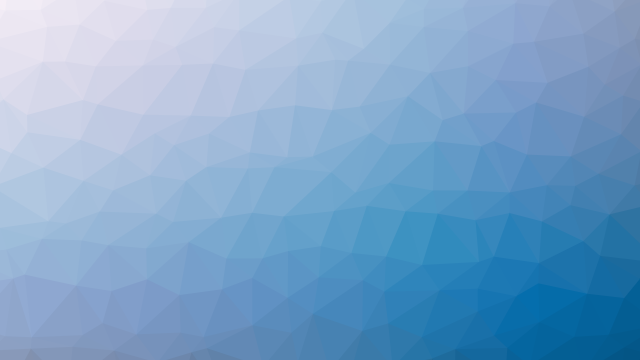
Reproduce this background procedurally as a WebGL 2 fragment shader.

```glsl
#version 300 es
precision highp float;
// Low-poly triangle mesh shaded from pale lilac (top left) to deep blue (bottom right).

#define CELL 0.1          // mesh spacing, in canvas heights
#define JITTER 0.75       // vertex scatter, below 1.0 keeps the mesh valid
#define RAMP_START 0.65   // ramp position at the left and top edges
#define RAMP_SPAN_X 6.6   // ramp steps crossed from left to right
#define RAMP_SPAN_Y 6.45  // ramp steps crossed from top to bottom
#define GAMMA 2.2

uniform vec2 u_resolution;
out vec4 fragColor;

const vec3 RAMP[9] = vec3[9](
  vec3(1.0, 0.97, 0.985), vec3(0.925, 0.906, 0.95), vec3(0.816, 0.82, 0.902),
  vec3(0.65, 0.74, 0.86), vec3(0.455, 0.663, 0.812), vec3(0.212, 0.565, 0.753),
  vec3(0.02, 0.44, 0.69), vec3(0.016, 0.353, 0.553), vec3(0.008, 0.22, 0.345));

// Linear RGB to CIE XYZ
const mat3 RGB_TO_XYZ = mat3(
  0.4124, 0.2126, 0.0193,
  0.3576, 0.7152, 0.1192,
  0.1805, 0.0722, 0.9505);

// Cube-rooted XYZ blends evenly to the eye, as Lab does
vec3 toPerceptual(vec3 rgb) {
  return pow(RGB_TO_XYZ * pow(rgb, vec3(GAMMA)), vec3(1.0 / 3.0));
}

vec3 fromPerceptual(vec3 v) {
  vec3 linearRgb = inverse(RGB_TO_XYZ) * (v * v * v);
  return pow(clamp(linearRgb, 0.0, 1.0), vec3(1.0 / GAMMA));
}

vec3 rampAt(float t) {
  t = clamp(t, 0.0, 7.999);
  int i = int(t);
  return mix(toPerceptual(RAMP[i]), toPerceptual(RAMP[i + 1]), fract(t));
}

// Equal blend of a horizontal and a vertical ramp; uv runs from 0 to 1
vec3 shade(vec2 uv) {
  vec3 across = rampAt(RAMP_START + RAMP_SPAN_X * uv.x);
  vec3 down = rampAt(RAMP_START + RAMP_SPAN_Y * (1.0 - uv.y));
  return fromPerceptual(0.5 * (across + down));
}

vec2 hash22(vec2 p) {
  vec3 q = fract(p.xyx * vec3(0.1031, 0.1030, 0.0973));
  q += dot(q, q.yzx + 33.33);
  return fract((q.xx + q.yz) * q.zy);
}

vec2 meshVertex(vec2 id) {
  return id + JITTER * (hash22(id + 57.0) - 0.5);
}

float cross2(vec2 a, vec2 b) { return a.x * b.y - a.y * b.x; }

// Signed distance from p to the line a-b, positive on its left
float edgeDistance(vec2 p, vec2 a, vec2 b) {
  return cross2(normalize(b - a), p - a);
}

// Adds one flat counter-clockwise triangle, weighted by its pixel coverage
void addTriangle(vec2 p, vec2 a, vec2 b, vec2 c, float pixel, inout vec4 sum) {
  float d = min(edgeDistance(p, a, b),
            min(edgeDistance(p, b, c), edgeDistance(p, c, a)));
  float coverage = clamp(d / pixel + 0.5, 0.0, 1.0);
  if (coverage > 0.0) {
    vec2 middle = (a + b + c) / 3.0 * CELL;
    vec2 uv = middle * vec2(u_resolution.y / u_resolution.x, 1.0);
    sum += coverage * vec4(shade(uv), 1.0);
  }
}

// True if diagonal a-c suits the quad: angles at b and d total under 180 degrees
bool splitsAlongAC(vec2 a, vec2 b, vec2 c, vec2 d) {
  float sinB = cross2(c - b, a - b), cosB = dot(c - b, a - b);
  float sinD = cross2(a - d, c - d), cosD = dot(a - d, c - d);
  return sinB * cosD + cosB * sinD > 0.0;
}

void main() {
  vec2 p = gl_FragCoord.xy / u_resolution.y / CELL;
  float pixel = 1.0 / (u_resolution.y * CELL);
  vec4 sum = vec4(0.0);

  // Jittered corners may reach into neighbouring cells, so visit all nine quads
  for (int y = -1; y <= 1; y++) {
    for (int x = -1; x <= 1; x++) {
      vec2 id = floor(p) + vec2(x, y);
      vec2 a = meshVertex(id);
      vec2 b = meshVertex(id + vec2(1.0, 0.0));
      vec2 c = meshVertex(id + vec2(1.0, 1.0));
      vec2 d = meshVertex(id + vec2(0.0, 1.0));
      if (splitsAlongAC(a, b, c, d)) {
        addTriangle(p, a, b, c, pixel, sum);
        addTriangle(p, a, c, d, pixel, sum);
      } else {
        addTriangle(p, a, b, d, pixel, sum);
        addTriangle(p, b, c, d, pixel, sum);
      }
    }
  }
  fragColor = vec4(sum.rgb / max(sum.a, 0.001), 1.0);
}
```
